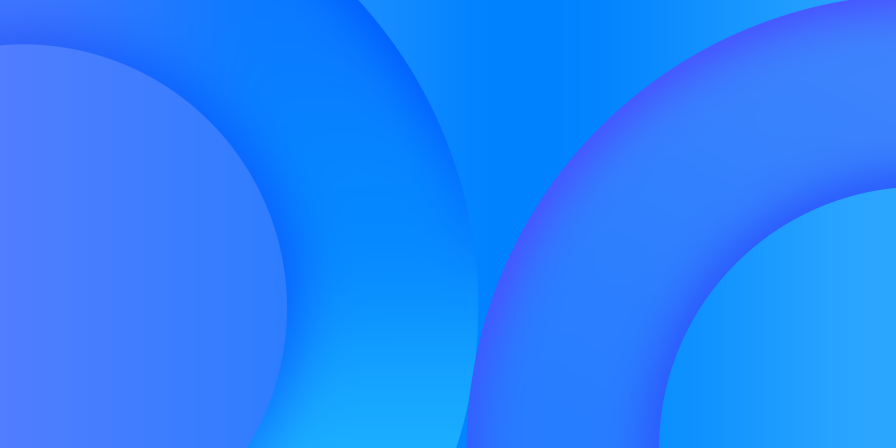
A Shadertoy shader for this background:

```glsl
// Coverage of a disc with a one-pixel soft edge
float disc(float dist, float radius) {
    float pixel = 1.0 / iResolution.y;
    return 1.0 - smoothstep(-0.75 * pixel, 0.75 * pixel, dist - radius);
}

// Shade that fades smoothly away from an edge
float edgeShade(float depth, float width) {
    float d = max(depth, 0.0) / width;
    return exp(-d * (0.6 + 0.6 * d));
}

vec3 backdrop(float x) {
    vec3 color = mix(vec3(0.09, 0.55, 1.0), vec3(0.0, 0.51, 1.0), smoothstep(0.8, 1.12, x));
    return mix(color, vec3(0.17, 0.65, 1.0), smoothstep(1.2, 2.05, x));
}

vec3 leftRing(vec2 p, float dist) {
    // Cyan at the foot, blue above, violet toward the upper left
    vec3 color = mix(vec3(0.11, 0.69, 1.0), vec3(0.02, 0.53, 1.0), smoothstep(-0.1, 0.55, p.y));
    color = mix(color, vec3(0.04, 0.48, 1.0), smoothstep(0.5, 1.0, p.y));
    color = mix(color, vec3(0.25, 0.47, 1.0), (1.0 - smoothstep(0.0, 0.65, p.x)) * smoothstep(0.5, 0.9, p.y));

    // Inner and outer shading
    vec3 innerTint = mix(vec3(0.18, 0.38, 0.98), vec3(0.04, 0.40, 1.0), smoothstep(0.0, 0.5, p.x));
    float innerAmount = mix(0.5, 0.9, smoothstep(0.0, 0.5, p.y));
    color = mix(color, innerTint, innerAmount * edgeShade(dist - 0.5885, 0.075));
    float outerAmount = 0.85 * smoothstep(0.25, 0.95, p.y);
    return mix(color, vec3(0.0, 0.37, 1.0), outerAmount * edgeShade(1.0156 - dist, 0.07));
}

vec3 rightRing(vec2 p, float dist) {
    vec3 color = mix(vec3(0.15, 0.49, 1.0), vec3(0.26, 0.52, 0.99), smoothstep(0.0, 2.0, p.y + 0.6 * (p.x - 1.0)));
    vec3 outerTint = mix(vec3(0.20, 0.37, 1.0), vec3(0.28, 0.33, 1.0), smoothstep(0.0, 0.4, p.y));
    color = mix(color, outerTint, 0.9 * edgeShade(1.0156 - dist, 0.07));
    return mix(color, vec3(0.17, 0.36, 0.99), 0.9 * edgeShade(dist - 0.586, 0.065));
}

void mainImage(out vec4 fragColor, in vec2 fragCoord) {
    vec2 p = fragCoord / iResolution.y;
    float leftDist = length(p - vec2(0.052, 0.3125));
    float rightDist = length(p - vec2(2.057, -0.0026));

    // Left ring and its flat core
    vec3 color = backdrop(p.x);
    color = mix(color, leftRing(p, leftDist), disc(leftDist, 1.0156));
    vec3 leftCore = mix(vec3(0.32, 0.49, 1.0), vec3(0.18, 0.49, 1.0), clamp(p.x / 0.64, 0.0, 1.0));
    color = mix(color, leftCore, disc(leftDist, 0.5885));

    // Right ring over the left one
    color = mix(color, rightRing(p, rightDist), disc(rightDist, 1.0156));
    vec3 rightCore = mix(vec3(0.04, 0.56, 1.0), vec3(0.17, 0.65, 1.0), smoothstep(1.42, 2.0, p.x));
    color = mix(color, rightCore, disc(rightDist, 0.586));

    fragColor = vec4(color, 1.0);
}
```
